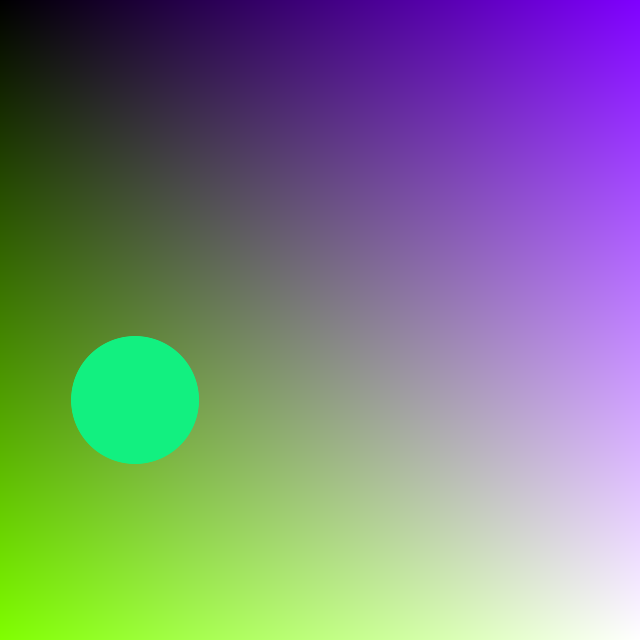
Reproduce this background procedurally as a Shadertoy shader.

```glsl
const vec3 ACROSS_COLOR = vec3(0.5, 0.0, 1.0);   // added from left to right
const vec3 DOWN_COLOR   = vec3(0.5, 1.0, 0.0);   // added from top to bottom
const vec3 DISC_COLOR   = vec3(0.07, 0.94, 0.5);
const vec2 DISC_CENTER  = vec2(0.211, 0.375);
const float DISC_RADIUS = 0.1;

// Signed distance to a circle
float circleDistance(vec2 p, vec2 center, float radius) {
    return length(p - center) - radius;
}

// Sum of two linear ramps, black at the upper left
vec3 cornerGradient(vec2 uv) {
    return ACROSS_COLOR * uv.x + DOWN_COLOR * (1.0 - uv.y);
}

void mainImage(out vec4 fragColor, in vec2 fragCoord) {
    vec2 uv = fragCoord / iResolution.xy;
    float aspect = iResolution.x / iResolution.y;
    vec2 stretch = vec2(aspect, 1.0);
    float pixel = 1.0 / iResolution.y;

    vec3 color = cornerGradient(uv);

    // Flat disc with a one-pixel soft edge
    float dist = circleDistance(uv * stretch, DISC_CENTER * stretch, DISC_RADIUS);
    float disc = 1.0 - smoothstep(-0.5 * pixel, 0.5 * pixel, dist);
    color = mix(color, DISC_COLOR, disc);

    fragColor = vec4(color, 1.0);
}
```
